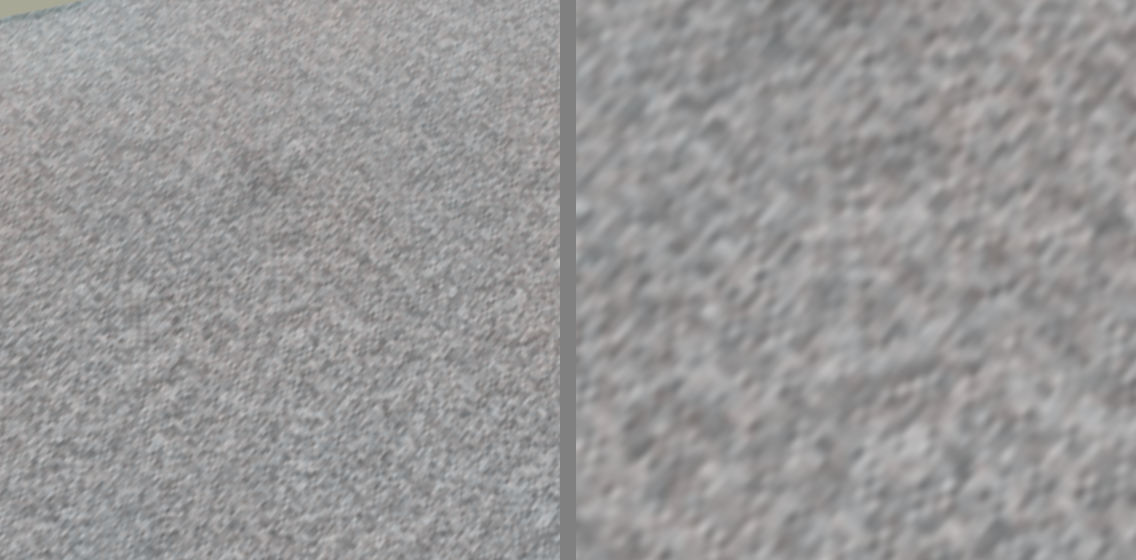
Left: the whole. Right: its middle third, enlarged.
Write a Shadertoy shader that draws this texture.

```glsl
// Grey short-pile carpet with slanted tufts, a faint smudge and a skirting corner.
#define CARPET_COLOR vec3(0.597, 0.590, 0.590)
#define BOARD_COLOR vec3(0.66, 0.66, 0.59)
#define FINE_FREQ vec2(98.0, 172.0)
#define BROAD_FREQ vec2(72.0, 120.0)
#define CLUMP_FREQ vec2(20.0, 32.0)
#define FINE_CONTRAST 0.165
#define BROAD_CONTRAST 0.135
#define CLUMP_CONTRAST 0.05
#define TINT_AMOUNT 0.022
#define PILE_ANGLE 0.72
#define SMUDGE_CENTER vec2(0.468, 0.678)

float hash(vec2 cell) {
    return fract(sin(dot(cell, vec2(127.1, 311.7))) * 43758.5453);
}

// Smooth value noise, centred on zero
float noise(vec2 p) {
    vec2 cell = floor(p);
    vec2 f = fract(p);
    vec2 s = f * f * (3.0 - 2.0 * f);
    float low = mix(hash(cell), hash(cell + vec2(1, 0)), s.x);
    float high = mix(hash(cell + vec2(0, 1)), hash(cell + vec2(1, 1)), s.x);
    return mix(low, high, s.y) - 0.5;
}

// Turns p so that its x axis runs along the given angle
vec2 alongAngle(vec2 p, float angle) {
    float c = cos(angle), s = sin(angle);
    return vec2(c * p.x + s * p.y, c * p.y - s * p.x);
}

// Floor coordinates: tufts shrink gently toward the top
vec2 recede(vec2 uv) {
    return vec2((uv.x - 0.5) * (1.0 + 0.25 * uv.y), uv.y + 0.16 * uv.y * uv.y);
}

// Tuft brightness from two crossed grain layers and soft clumps
float pile(vec2 p) {
    float fine = noise(alongAngle(p, PILE_ANGLE + 0.16) * FINE_FREQ + 31.0);
    float broad = noise(alongAngle(p, PILE_ANGLE - 0.16) * BROAD_FREQ + 77.0);
    float clump = noise(alongAngle(p, PILE_ANGLE) * CLUMP_FREQ + 13.0);
    return fine * FINE_CONTRAST + broad * BROAD_CONTRAST + clump * CLUMP_CONTRAST;
}

// Round soft spot, one at its centre
float softSpot(vec2 p, vec2 center, vec2 radius) {
    vec2 d = (p - center) / radius;
    return exp(-dot(d, d));
}

void mainImage(out vec4 fragColor, in vec2 fragCoord) {
    vec2 uv = fragCoord / iResolution.xy;
    vec2 p = recede(uv);

    // Tufts, fading slightly with distance
    float distanceFade = mix(1.08, 0.72, smoothstep(0.3, 1.0, uv.y));
    vec3 color = CARPET_COLOR + pile(p) * distanceFade;

    // Broad light: brighter far edge, pale cool upper left
    color += 0.045 * smoothstep(0.55, 1.0, uv.y);
    color += 0.012 * noise(uv * 4.0 + 5.0);
    color += vec3(0.025, 0.042, 0.045) * softSpot(uv, vec2(0.08, 0.93), vec2(0.25, 0.11));

    // Warm and cool colour flecks
    float fleck = noise(p * 85.0 + 19.0) + 0.6 * noise(uv * 5.0 + 41.0);
    color += fleck * TINT_AMOUNT * vec3(1.0, -0.25, -0.75);
    color += vec3(-0.006, 0.002, 0.007) * (1.0 - smoothstep(0.0, 0.4, uv.y));

    // Worn smudge
    color -= 0.065 * softSpot(uv, SMUDGE_CENTER, vec2(0.055, 0.045));

    // Skirting corner with a thin contact shadow
    float boardDistance = uv.y - (0.968 + 0.19 * uv.x + 0.15 * uv.x * uv.x);
    float shadow = exp(-pow((boardDistance + 0.006) / 0.009, 2.0));
    color -= vec3(0.11, 0.08, 0.08) * shadow * (1.0 - smoothstep(0.12, 0.22, uv.x));
    color = mix(color, BOARD_COLOR, smoothstep(-0.003, 0.004, boardDistance));

    fragColor = vec4(clamp(color, 0.0, 1.0), 1.0);
}
```
